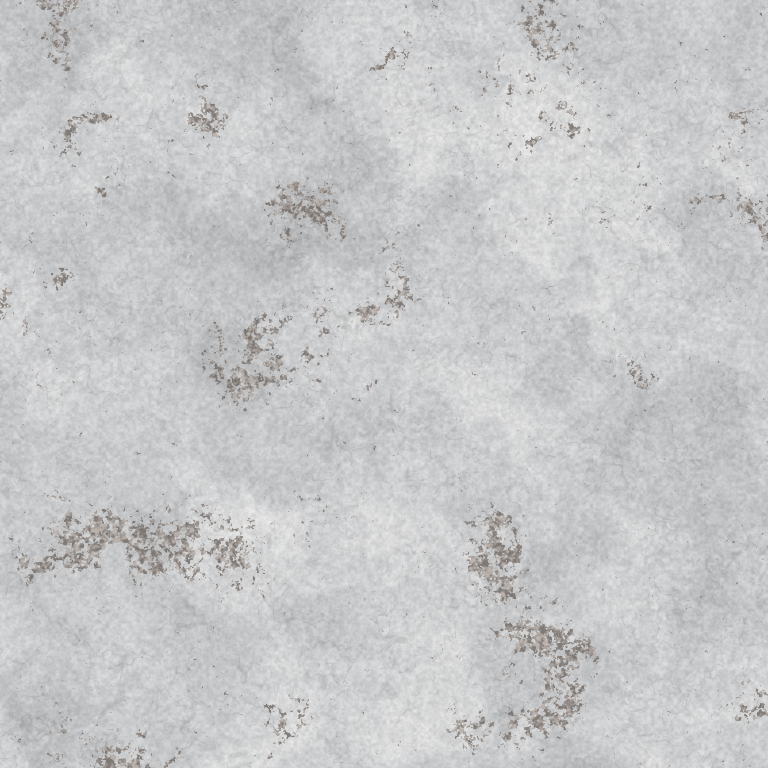
A Shadertoy shader for this texture:

```glsl
const vec3 PALE = vec3(0.862, 0.863, 0.865);
const vec3 SHADE = vec3(0.672, 0.680, 0.688);
const vec3 RUST_LIGHT = vec3(0.700, 0.665, 0.640);
const vec3 RUST_DARK = vec3(0.440, 0.410, 0.390);
const float CLOUD_SCALE = 8.0;
const float CLOUD_CONTRAST = 1.45;
const float GRAIN_SCALE = 200.0;
const float GRAIN_STRENGTH = 0.13;
const float VEIN_SCALE = 42.0;
const float VEIN_STRENGTH = 0.05;
const float PATCH_SCALE = 9.0;
const float SPECKLE_SCALE = 125.0;
const vec2 PATCH_RANGE = vec2(0.53, 0.76);

float hash(vec2 p) {
    vec3 q = fract(p.xyx * 0.1031);
    q += dot(q, q.yzx + 33.33);
    return fract((q.x + q.y) * q.z);
}

float valueNoise(vec2 p) {
    vec2 cell = floor(p), f = fract(p);
    f = f * f * (3.0 - 2.0 * f);
    float low = mix(hash(cell), hash(cell + vec2(1, 0)), f.x);
    float high = mix(hash(cell + vec2(0, 1)), hash(cell + vec2(1, 1)), f.x);
    return mix(low, high, f.y);
}

// Rotated octaves, normalised to 0..1
float fbm(vec2 p, int octaves, float gain) {
    const mat2 TURN = mat2(1.6, 1.2, -1.2, 1.6);
    float sum = 0.0, weight = 1.0, total = 0.0;
    for (int i = 0; i < octaves; i++) {
        sum += weight * valueNoise(p);
        total += weight;
        weight *= gain;
        p = TURN * p + 17.3;
    }
    return sum / total;
}

// Thin broken lines along the mid level of a warped noise
float veins(vec2 uv) {
    vec2 warp = vec2(fbm(uv * 60.0 + 61.0, 2, 0.5), fbm(uv * 60.0 + 83.0, 2, 0.5));
    float level = fbm(uv * VEIN_SCALE + warp * 1.4, 2, 0.5);
    float line = 1.0 - smoothstep(0.0, 0.05, abs(level - 0.5));
    return line * smoothstep(0.3, 0.6, valueNoise(uv * 22.0 + 140.0));
}

void mainImage(out vec4 fragColor, in vec2 fragCoord) {
    vec2 uv = fragCoord / min(iResolution.x, iResolution.y);

    // Mottled clouds with ragged edges
    vec2 drift = vec2(fbm(uv * 14.0 + 9.0, 4, 0.6), fbm(uv * 14.0 + 71.0, 4, 0.6));
    float cloud = fbm(uv * CLOUD_SCALE + drift * 1.1 + 5.0, 6, 0.68);
    float tone = 0.60 + (cloud - 0.5) * CLOUD_CONTRAST;
    vec3 color = mix(SHADE, PALE, tone);

    // Fine plaster grain and hairline veins
    float grain = fbm(uv * GRAIN_SCALE + 31.0, 2, 0.8) - 0.5;
    color += grain * GRAIN_STRENGTH;
    color -= (veins(uv) - 0.15) * VEIN_STRENGTH;

    // Clustered rusty specks, denser towards the heart of each patch
    float area = fbm(uv * PATCH_SCALE + drift * 0.8 + 112.0, 5, 0.6);
    float cluster = smoothstep(PATCH_RANGE.x, PATCH_RANGE.y, area);
    float speckle = fbm(uv * SPECKLE_SCALE + 47.0, 3, 0.9);
    float rust = smoothstep(-0.03, 0.09, speckle - mix(0.80, 0.43, cluster));
    float rustTone = clamp(0.5 + grain * 2.6, 0.0, 1.0);
    color = mix(color, mix(RUST_DARK, RUST_LIGHT, rustTone), rust * 0.8);

    fragColor = vec4(clamp(color, 0.0, 1.0), 1.0);
}
```
